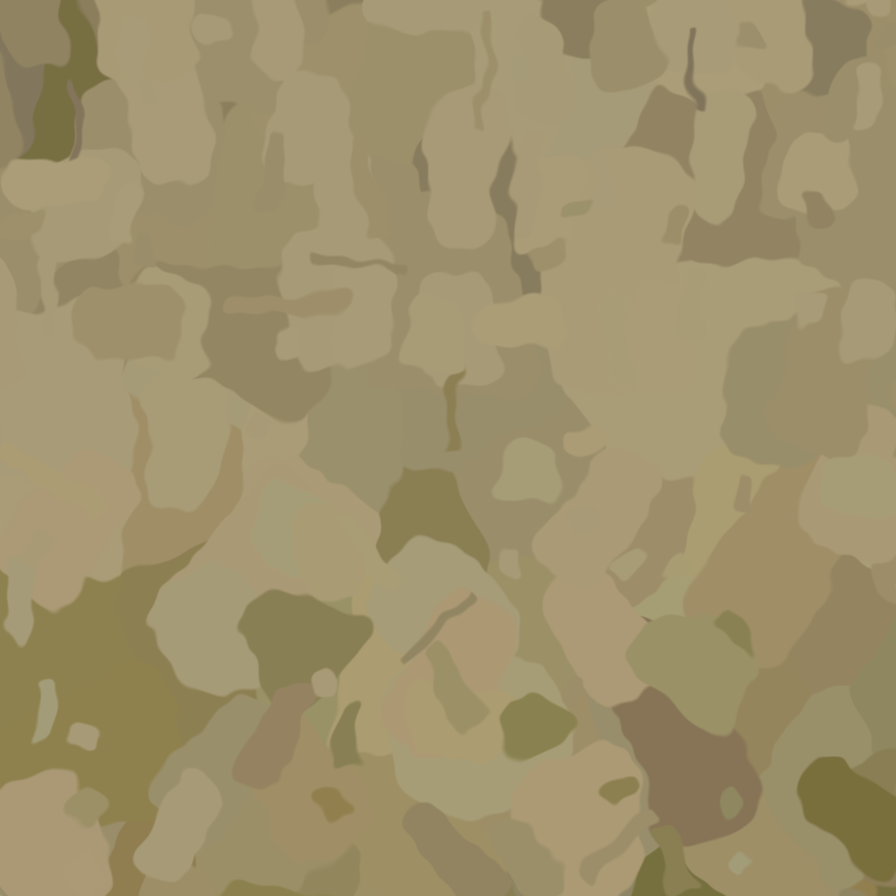
Write a Shadertoy shader that draws this texture.

```glsl
// Flat, painterly patches like a weathered stone wall in ochre, khaki and moss.
// A warped cellular ground is overlaid with scattered rounded, tapered dabs,
// from broad pale stones down to small chips and thin dark seams.

vec4 hash4(vec2 id) {
    vec4 n = vec4(dot(id, vec2(127.1, 311.7)), dot(id, vec2(269.5, 183.3)),
                  dot(id, vec2(419.2, 371.9)), dot(id, vec2(87.3, 241.1)));
    return fract(sin(n) * 43758.545);
}

// Layered sines that make straight outlines wander like brush edges
vec2 wobble(vec2 p) {
    vec2 w = 0.010 * sin(p.yx * vec2(19.0, 23.0) + 2.0 * sin(p * 11.0));
    w += 0.0035 * sin(p.yx * vec2(71.0, 63.0) + 2.0 * sin(p * 37.0));
    return w + 0.0016 * sin(p.yx * 151.0 + 3.0 * sin(p * 59.0));
}

// Broad lighting: pale centre, gloomy upper corners and lower right
float lightAt(vec2 p) {
    float moss = smoothstep(0.35, 0.05, p.y) * smoothstep(0.2, 0.85, p.x);
    float left = smoothstep(0.25, 0.1, p.x) * smoothstep(0.76, 0.88, p.y);
    float right = smoothstep(0.8, 0.93, p.x) * smoothstep(0.6, 0.78, p.y);
    float glow = exp(-9.0 * dot(p - vec2(0.5, 0.64), p - vec2(0.5, 0.64)));
    return 0.2 + 0.9 * glow - 1.5 * moss - 2.0 * left - 1.0 * right;
}

// One flat pigment; a higher tone gives paler choices
vec3 pigment(vec2 p, vec4 h, float tone) {
    float r = pow(h.x, tone * exp2(lightAt(p)));
    vec3 c = vec3(0.66, 0.61, 0.47);
    if (r > 0.44) c = vec3(0.61, 0.56, 0.42);
    if (r > 0.76) c = vec3(0.57, 0.52, 0.39);
    if (r > 0.87) c = h.y < p.y ? vec3(0.54, 0.49, 0.37) : vec3(0.55, 0.50, 0.33);
    if (r > 0.965) c = h.y < p.y ? vec3(0.51, 0.46, 0.36) : vec3(0.47, 0.43, 0.26);
    // Lower patches vary more, towards moss, ochre or dusty peach
    float vary = mix(0.035, 0.010, smoothstep(0.3, 0.65, p.y));
    c += vary * (h.z - 0.5) * vec3(1.2, -0.3, -0.6);
    c.b -= vary * h.w * h.w;
    return c + 0.012 * (h.w - 0.5);
}

// Irregular cells blended only along their narrow borders
vec3 ground(vec2 p) {
    vec2 grid = vec2(8.0, 6.0);
    vec2 base = floor(p * grid);
    float nearest = 9.0;
    vec3 col = vec3(0.61, 0.56, 0.42);
    for (int j = -1; j <= 1; j++)
    for (int i = -1; i <= 1; i++) {
        vec2 id = base + vec2(i, j);
        vec4 h = hash4(id + 5.0);
        vec2 centre = (id + 0.1 + 0.8 * h.xy) / grid;
        float d = length((p - centre) * vec2(1.3, 1.0));
        float cover = smoothstep(-0.004, 0.004, nearest - d);
        col = mix(col, pigment(centre, hash4(id + 17.0), 0.65), cover);
        nearest = min(nearest, d);
    }
    return col;
}

// Scatter rounded, tapered dabs; size is a share of the grid cell
vec3 dabs(vec3 col, vec2 p, vec2 grid, vec2 size, float amount, float tone, float seed) {
    vec2 base = floor(p * grid);
    for (int j = -1; j <= 1; j++)
    for (int i = -1; i <= 1; i++) {
        vec2 id = base + vec2(i, j);
        vec4 h = hash4(id + seed);
        vec4 k = hash4(id + seed + 31.0);
        if (h.w > amount) continue;
        vec2 centre = (id + 0.2 + 0.6 * h.xy) / grid;
        float lean = (h.z - 0.5) * mix(1.8, 0.25, smoothstep(0.25, 0.65, centre.y));
        if (k.w > 0.78) lean += 1.45;
        vec2 q = p - centre;
        q = mat2(cos(lean), -sin(lean), sin(lean), cos(lean)) * q;
        vec2 halfSize = size * (0.65 + 0.6 * k.yz) / grid;
        q.x *= 1.0 + 0.45 * (k.x - 0.3) * clamp(q.y / halfSize.y, -1.0, 1.0);
        float corner = 0.65 * min(halfSize.x, halfSize.y);
        vec2 e = abs(q) - halfSize + corner;
        float d = length(max(e, 0.0)) + min(max(e.x, e.y), 0.0) - corner;
        vec3 paint = pigment(centre, k, tone);
        col = mix(col, paint, smoothstep(0.0022, -0.0022, d));
    }
    return col;
}

void mainImage(out vec4 fragColor, in vec2 fragCoord) {
    vec2 p = fragCoord / iResolution.xy;
    vec2 q = p + wobble(p);

    vec3 col = ground(q);
    // Muted backing shapes, then pale upright stones
    col = dabs(col, q, vec2(5.0, 4.0), vec2(0.38, 0.42), 0.65, 0.8, 41.0);
    col = dabs(col, q, vec2(7.0, 5.5), vec2(0.33, 0.40), 0.72, 1.7, 73.0);
    // Dark seams between the stones
    col = dabs(col, q, vec2(7.0, 5.0), vec2(0.035, 0.30), 0.22, 0.10, 97.0);
    // Smaller stones, slim bars and chips
    col = dabs(col, q, vec2(9.0, 7.0), vec2(0.30, 0.36), 0.40, 1.5, 131.0);
    col = dabs(col, q, vec2(11.0, 7.0), vec2(0.14, 0.36), 0.28, 1.3, 167.0);
    col = dabs(col, q, vec2(15.0), vec2(0.20, 0.27), 0.13, 1.1, 211.0);

    fragColor = vec4(col, 1.0);
}
```
